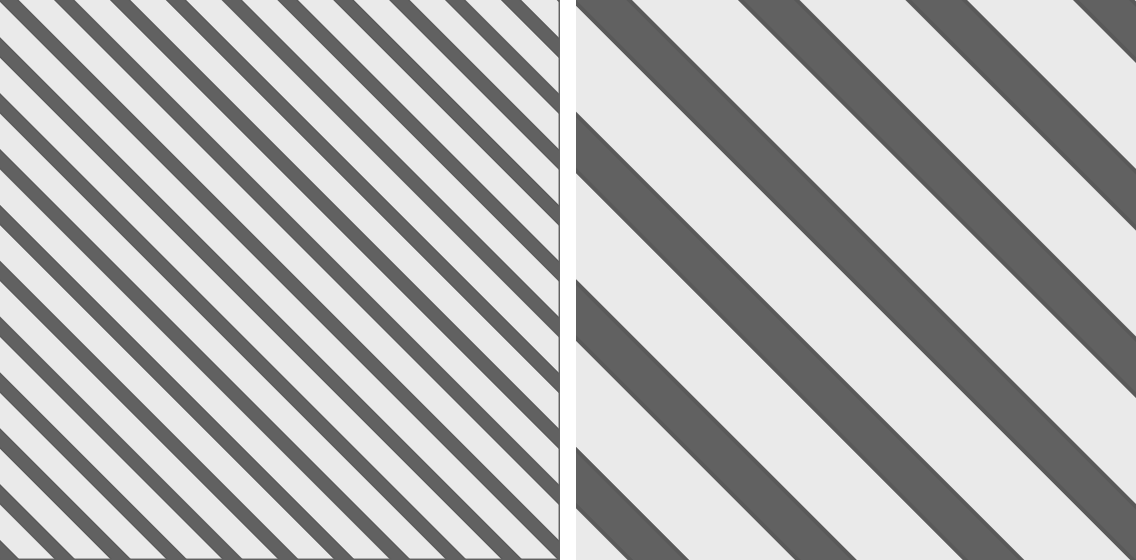
Left: the whole. Right: its middle third, enlarged.
Reproduce this pattern procedurally as a Shadertoy shader.

```glsl
// Even diagonal stripes, dark grey on pale grey, falling from left to right.
// A repeated distance to the stripe edge gives the fill and a faint darker rim;
// a hairline closes the right and bottom sides of the canvas.

// Coverage of a shape from its signed distance, softened over one pixel.
float coverage(float dist, float pixel) {
    return clamp(0.5 - dist / pixel, 0.0, 1.0);
}

// Signed distance to the nearest stripe edge, negative inside the stripe.
float stripeDistance(vec2 uv) {
    float period = 0.09974;
    float phase = (uv.x + uv.y - 1.0) / period - 0.15;
    float fromCentre = abs(fract(phase + 0.5) - 0.5);
    return (fromCentre - 0.184) * period * inversesqrt(2.0);
}

void mainImage(out vec4 fragColor, in vec2 fragCoord) {
    vec2 uv = fragCoord / iResolution.xy;
    float pixel = 1.0 / min(iResolution.x, iResolution.y);

    // Stripes with a slightly darker rim just inside each edge
    float dist = stripeDistance(uv);
    float core = coverage(dist + 0.0024, pixel);
    vec3 stripeColor = mix(vec3(0.35), vec3(0.38), core);
    vec3 color = mix(vec3(0.918), stripeColor, coverage(dist, pixel));

    // Hairline along the right and bottom sides
    float sideDistance = min(1.0 - uv.x, uv.y) - 0.0026;
    color = mix(color, vec3(0.38), coverage(sideDistance, pixel));

    fragColor = vec4(color, 1.0);
}
```
